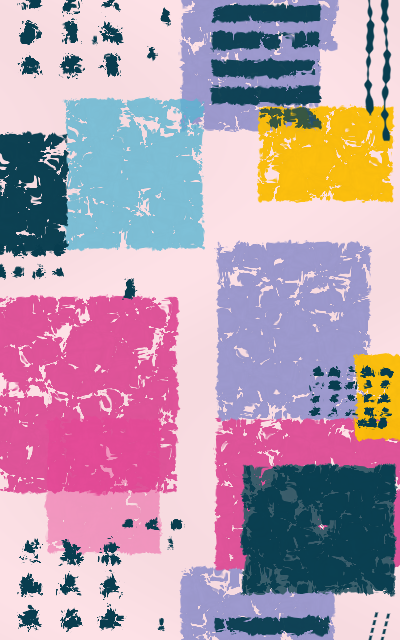
Give the GLSL for this background, as a Shadertoy shader.

```glsl
// A collage of worn, block-printed rectangles on pale pink paper, with ink stamps and drips.
// Each rectangle is a box distance roughened and flaked by layered cellular noise;
// the stamps repeat on grids, and the layers are blended from back to front.

const vec3 PAPER = vec3(.98, .87, .89);
const vec3 LAVENDER = vec3(.60, .59, .80);
const vec3 CYAN = vec3(.35, .71, .82);
const vec3 PINK = vec3(.87, .31, .59);
const vec3 MAGENTA = vec3(.91, .25, .58);
const vec3 YELLOW = vec3(.98, .74, .03);
const vec3 INK = vec3(.03, .24, .31);
const vec3 MIST = vec3(.22, .37, .42);

vec2 hash2(vec2 p) {
    vec3 h = fract(p.xyx * vec3(.1031, .1030, .0973));
    h += dot(h, h.yzx + 33.33);
    return fract((h.xx + h.yz) * h.zy);
}

// Distance to the nearest scattered cell point
float cells(vec2 p) {
    vec2 base = floor(p);
    float nearest = 4.;
    for (int y = -1; y <= 1; y++)
    for (int x = -1; x <= 1; x++) {
        vec2 cell = base + vec2(x, y);
        vec2 away = cell + hash2(cell + 200.) - p;
        nearest = min(nearest, dot(away, away));
    }
    return sqrt(nearest);
}

// Broad patches broken up by finer grain, centred near .45
float wear(vec2 p) {
    p += .006 * sin(p.yx * 57. + 2. * sin(p * 83.));
    return .25 * cells(p * 13.) + .30 * cells(p * 38. + 5.)
         + .25 * cells(p * 87. + 9.) + .20 * cells(p * 180. + 3.);
}

float boxDistance(vec2 p, vec2 halfSize) {
    vec2 d = abs(p) - halfSize;
    return length(max(d, 0.)) + min(max(d.x, d.y), 0.);
}

// Lay a flaking rectangle of paint; a lower hold loses more paint
void paint(inout vec3 col, vec2 p, vec2 lo, vec2 hi, vec3 pigment, float opacity, float hold) {
    float d = boxDistance(p - .5 * (lo + hi), .5 * (hi - lo));
    if (d > .012) return;
    float grain = wear(p + lo * 7. + hi * 3.);
    float pixel = 1. / iResolution.y;
    float shape = 1. - smoothstep(-pixel, pixel, d + (grain - .45) * .02);
    float limit = hold - .07 * exp(min(d, 0.) * 90.);
    float kept = 1. - smoothstep(limit - .025, limit + .03, grain);
    vec3 tone = pigment * (1.03 - .08 * grain);
    col = mix(col, tone, shape * kept * opacity);
}

// Ragged ink stamps on a grid: a rounded head above a wide foot
void stamps(inout vec3 col, vec2 p, vec2 first, vec2 pitch, vec2 count, vec2 size) {
    vec2 index = clamp(round((p - first) / pitch), vec2(0), count - 1.);
    vec2 q = (p - first - index * pitch) / size;
    if (dot(q, q) > 5.) return;
    float head = length((q - vec2(0, .3)) * vec2(1.1, 1.)) - .7;
    float foot = boxDistance(q + vec2(0, .5), vec2(.85, .38));
    float d = min(head, foot) + (wear(p * 1.5 + first) - .45) * 3.;
    float soft = 1. / (iResolution.y * size.x);
    col = mix(col, INK, 1. - smoothstep(-soft, soft, d));
}

void mainImage(out vec4 fragColor, in vec2 fragCoord) {
    vec2 p = fragCoord / iResolution.xy * vec2(.625, 1.);
    float pixel = 1. / iResolution.y;
    vec3 col = PAPER + .012 * sin(p.x * 9. + 3. * sin(p.y * 6.));

    // Lavender blocks and their dark stripes
    paint(col, p, vec2(.285, .797), vec2(.499, 1.03), LAVENDER, .97, .58);
    paint(col, p, vec2(.485, .924), vec2(.525, 1.03), LAVENDER, .97, .60);
    paint(col, p, vec2(.341, .345), vec2(.577, .620), LAVENDER, .97, .57);
    paint(col, p, vec2(.285, -.03), vec2(.521, .112), LAVENDER, .97, .57);
    for (float i = 0.; i < 4.; i++)
        paint(col, p, vec2(.333, .967 - .043 * i), vec2(.499, .992 - .043 * i), INK, .95, .62);
    paint(col, p, vec2(.336, .010), vec2(.512, .035), INK, .95, .60);

    // Cyan and dark pair
    paint(col, p, vec2(.103, .613), vec2(.316, .844), CYAN, .78, .57);
    paint(col, p, vec2(-.03, .608), vec2(.104, .790), INK, .98, .57);

    // Pink blocks with a translucent overlay
    paint(col, p, vec2(-.03, .232), vec2(.275, .535), PINK, .97, .57);
    paint(col, p, vec2(.074, .137), vec2(.250, .346), MAGENTA, .45, .65);
    paint(col, p, vec2(.339, .111), vec2(.660, .345), PINK, .97, .59);

    // Mottled dark block
    paint(col, p, vec2(.380, .072), vec2(.616, .273), MIST, .98, .68);
    paint(col, p, vec2(.381, .073), vec2(.615, .272), INK, .95, .53);

    // Yellow blocks, the upper one carrying a faded stripe
    paint(col, p, vec2(.406, .6875), vec2(.612, .831), YELLOW, .97, .57);
    paint(col, p, vec2(.557, .314), vec2(.660, .444), YELLOW, .97, .62);
    paint(col, p, vec2(.407, .802), vec2(.499, .829), INK, .8, .53);

    // Stamp grids
    stamps(col, p, vec2(.048, .898), vec2(.063, .050), vec2(3), vec2(.014, .014));
    stamps(col, p, vec2(.048, .035), vec2(.063, .051), vec2(3), vec2(.014, .014));
    stamps(col, p, vec2(.000, .575), vec2(.031, .034), vec2(4, 2), vec2(.009, .008));
    stamps(col, p, vec2(.495, .357), vec2(.027, .0205), vec2(5, 4), vec2(.009, .006));
    stamps(col, p, vec2(.565, .339), vec2(.017, .02), vec2(3, 1), vec2(.008, .006));
    stamps(col, p, vec2(.202, .181), vec2(.037, .02), vec2(3, 1), vec2(.008, .006));

    // Loose flecks: position and size
    vec3 flecks[6] = vec3[6](vec3(.258, .973, .008), vec3(.235, .917, .010), vec3(.202, .547, .010),
        vec3(.267, .151, .006), vec3(.252, .024, .006), vec3(.148, .938, .004));
    for (int i = 0; i < 6; i++)
        stamps(col, p, flecks[i].xy, vec2(1), vec2(1), flecks[i].z * vec2(.8, 1.2));

    // Long drips at the upper right, slanted dashes at the lower right
    for (float i = 0.; i < 2.; i++) {
        float center = .577 + .026 * i + .002 * sin(p.y * 41. + i * 2.);
        float width = .0035 + .0025 * sin(p.y * 75. + i * 3. + 2. * sin(p.y * 130.));
        float drip = max(abs(p.x - center) - width, .82 - .04 * i - p.y);
        float slant = abs(p.x - .583 - .019 * i - .25 * (p.y - .02)) - .002;
        float dash = max(max(slant, p.y - .043), -.003 * sin(p.y * 520. + i) - .001);
        col = mix(col, INK, 1. - smoothstep(-pixel, pixel, min(drip, dash)));
    }
    fragColor = vec4(clamp(col, 0., 1.), 1.);
}
```
